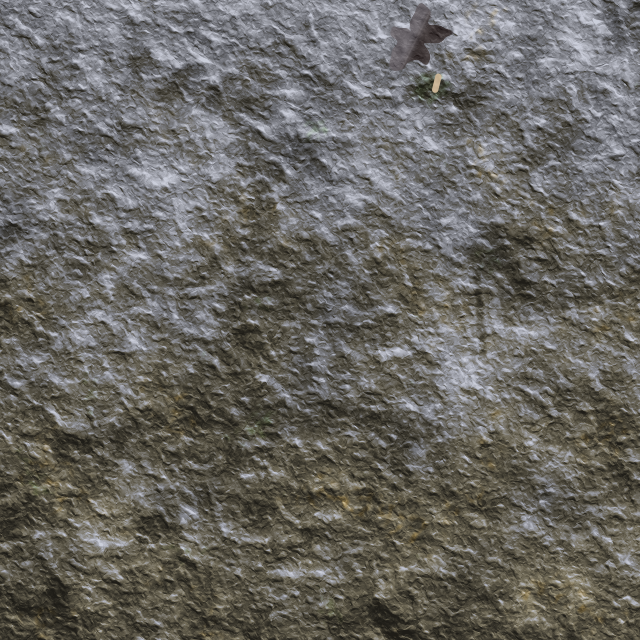
This texture is drawn by a three.js fragment shader. Its source:

```glsl
varying vec2 vUv;

vec2 hashGradient(vec2 cell) {
  vec2 k = vec2(dot(cell, vec2(127.1, 311.7)), dot(cell, vec2(269.5, 183.3)));
  return fract(sin(k) * 43758.55) * 2.0 - 1.0;
}

float gradientNoise(vec2 p) {
  vec2 i = floor(p);
  vec2 f = p - i;
  vec2 u = f * f * f * (f * (f * 6.0 - 15.0) + 10.0);
  float a = dot(hashGradient(i), f);
  float b = dot(hashGradient(i + vec2(1.0, 0.0)), f - vec2(1.0, 0.0));
  float c = dot(hashGradient(i + vec2(0.0, 1.0)), f - vec2(0.0, 1.0));
  float d = dot(hashGradient(i + 1.0), f - 1.0);
  return mix(mix(a, b, u.x), mix(c, d, u.x), u.y);
}

vec2 noisePair(vec2 p) {
  return vec2(gradientNoise(p), gradientNoise(p + 17.3));
}

// Raised ragged grains on flatter floors, strongest at the middle scales
float rockHeight(vec2 p) {
  p += 0.005 * noisePair(p * 29.0) + 0.0025 * noisePair(p * 115.0);
  vec2 q = vec2(p.x * 0.95, p.y * 1.1 + p.x * 0.12) * 20.0;
  float frequency = 20.0;
  float height = 0.0;
  for (int i = 0; i < 5; i++) {
    float weight = 0.5 + 0.45 * sin(0.8 * float(i));
    float n = gradientNoise(q);
    height += weight * (0.5 * abs(n) + 0.6 * n) / frequency;
    q = mat2(0.8, 0.6, -0.6, 0.8) * q * 1.9 + 5.7;
    frequency *= 1.9;
  }
  return height;
}

float segmentDistance(vec2 p, vec2 a, vec2 b) {
  vec2 ab = b - a;
  return length(p - a - ab * clamp(dot(p - a, ab) / dot(ab, ab), 0.0, 1.0));
}

// Signed distance to a lobed, ragged dead leaf
float leafDistance(vec2 p) {
  float angle = atan(p.y, p.x);
  float radius = 0.038 + 0.012 * sin(angle * 5.0 + 0.6) + 0.01 * cos(angle * 2.0 - 1.6);
  return length(p) - radius + 0.016 * gradientNoise(p * 55.0);
}

void main() {
  vec2 p = vUv;

  // Slope towards a light from above
  float stepSize = 0.0015;
  float height = rockHeight(p);
  vec2 slope = vec2(rockHeight(p + vec2(stepSize, 0.0)),
                    rockHeight(p + vec2(0.0, stepSize))) - height;
  float facing = dot(-slope / stepSize, vec2(0.4, 0.92));
  float cavity = (height - 0.0068) / 0.006;

  // Swells at three scales, dark hollows and fine grit
  vec2 bent = p + 0.03 * noisePair(p * 9.0);
  float swell = 0.2 * gradientNoise(bent * vec2(3.2, 4.2) + 3.1)
              + 0.2 * gradientNoise(bent * vec2(7.0, 9.0) + 21.4)
              + 0.2 * gradientNoise(bent * vec2(16.0, 20.0) + 9.2);
  float hollow = smoothstep(0.15, 0.5, gradientNoise(bent * vec2(5.0, 8.0) + vec2(8.4, 2.7))
               + 0.3 * gradientNoise(p * 26.0));
  float grit = gradientNoise(p * 170.0);
  float light = 0.43 + 0.145 * facing + 0.06 * cavity + swell
              + 0.24 * (p.y - 0.5) + 0.1 * grit - 0.22 * hollow
              - 0.08 * (1.0 - smoothstep(0.0, 0.25, p.x));

  // Narrow upright crack
  float crack = segmentDistance(p + 0.006 * gradientNoise(p * 45.0),
                                vec2(0.755, 0.45), vec2(0.745, 0.57));
  light -= 0.2 * (1.0 - smoothstep(0.002, 0.009, crack));
  light = 0.11 + 0.7 * smoothstep(-0.1, 1.0, light);

  // Warm damp stone under a cool wet sheen
  float stain = gradientNoise(p * 7.0 + 11.0) + 0.5 * gradientNoise(p * 38.0);
  float sheen = smoothstep(0.22, 0.6, light + 0.3 * (p.y - 0.5) - 0.25 * stain);
  vec3 color = light * mix(vec3(1.06, 1.0, 0.82), vec3(0.985, 1.0, 1.06), sheen);

  // Faint ochre stains and sparse green lichen
  float ochre = smoothstep(0.2, 0.55, stain) * smoothstep(-0.1, 0.35, gradientNoise(p * 75.0));
  color *= mix(vec3(1.0), vec3(1.08, 0.98, 0.75), ochre);
  float lichen = smoothstep(0.38, 0.7, gradientNoise(p * 11.0 + 40.0)
               + 0.4 * gradientNoise(p * 80.0));
  color *= mix(vec3(1.0), vec3(0.93, 1.03, 0.85), lichen);

  // Dead leaf with a dark folded side
  vec2 leafPoint = p - vec2(0.65, 0.938);
  float leaf = 1.0 - smoothstep(-0.0015, 0.0015, leafDistance(leafPoint));
  float foldLine = leafPoint.x - 0.5 * leafPoint.y;
  float vein = 1.0 - smoothstep(0.0, 0.003, abs(foldLine));
  vec3 leafColor = mix(vec3(0.42, 0.4, 0.42), vec3(0.25, 0.22, 0.22),
                       smoothstep(-0.01, 0.012, foldLine));
  leafColor += 0.05 * vein + 0.05 * facing + 0.12 * gradientNoise(p * 50.0);
  color = mix(color, leafColor, leaf);

  // Pale seed husk
  float husk = segmentDistance(p, vec2(0.68, 0.86), vec2(0.685, 0.88)) - 0.005;
  color = mix(color, vec3(0.78, 0.7, 0.58) + 0.06 * grit, 1.0 - smoothstep(-0.001, 0.001, husk));

  gl_FragColor = vec4(clamp(color, 0.0, 1.0), 1.0);
}
```
